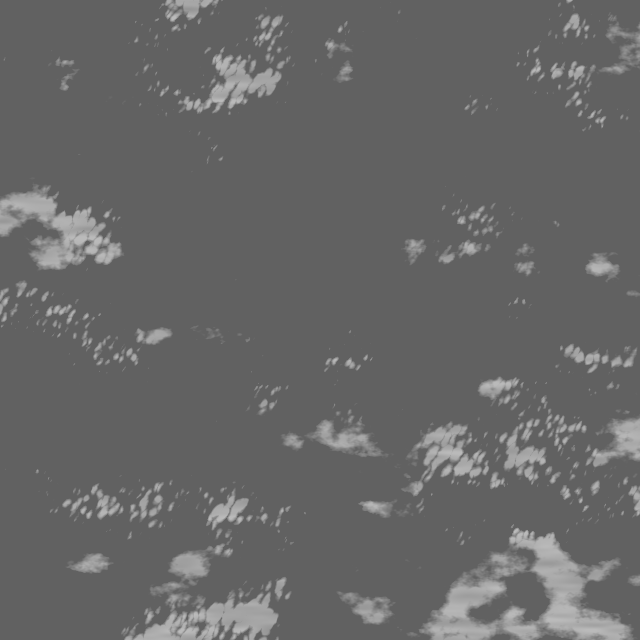
This texture is drawn by a Shadertoy shader. Its source:

```glsl
// Worn grey surface: pale, ragged flakes of peeled coating scattered in loose rows.
// Layered noise sets clusters and torn edges, slanted cells add feathered chips,
// and sideways-stretched noise smears the brightness inside each patch.

const float BASE_GREY = 0.38;
const float PALE_GREY = 0.73;
const float PEEL_LEVEL = 0.155;   // higher leaves fewer flakes
const float EDGE_WIDTH = 0.03;

float hash(vec2 p) {
    vec3 q = fract(p.xyx * 0.1031);
    q += dot(q, q.yzx + 33.33);
    return fract((q.x + q.y) * q.z);
}

float valueNoise(vec2 p) {
    vec2 cell = floor(p);
    vec2 f = fract(p);
    vec2 w = f * f * (3.0 - 2.0 * f);
    float low = mix(hash(cell), hash(cell + vec2(1, 0)), w.x);
    float high = mix(hash(cell + vec2(0, 1)), hash(cell + vec2(1, 1)), w.x);
    return mix(low, high, w.y);
}

// Layered noise, normalised to a mean of one half
float fbm(vec2 p, int octaves) {
    float sum = 0.0, total = 0.0, weight = 1.0;
    for (int i = 0; i < octaves; i++) {
        sum += weight * valueNoise(p);
        total += weight;
        weight *= 0.55;
        p = mat2(0.98, 0.2, -0.2, 0.98) * p * 2.03 + 17.3;
    }
    return sum / total;
}

// Distance to the nearest scattered cell centre
float cellular(vec2 p) {
    vec2 cell = floor(p);
    float nearest = 2.0;
    for (int y = -1; y <= 1; y++) {
        for (int x = -1; x <= 1; x++) {
            vec2 c = cell + vec2(x, y);
            vec2 centre = c + vec2(hash(c + 41.0), hash(c + 97.0));
            nearest = min(nearest, distance(p, centre));
        }
    }
    return nearest;
}

// Broad clusters in wavy rows, with a bare column near the middle
float clusters(vec2 uv) {
    vec2 warp = 0.02 * sin(uv.yx * vec2(23.0, 17.0) + vec2(1.0, 4.0));
    float rows = 0.03 * sin(uv.y * 29.0 + 1.5 * sin(uv.x * 5.0))
               + 0.02 * sin(uv.y * 53.0 + 2.0 * sin(uv.x * 7.0 + 1.0));
    float offset = (uv.x - 0.475 - 0.02 * sin(uv.y * 8.0)) / 0.04;
    float bareColumn = 0.2 * exp(-offset * offset);
    return fbm((uv + warp) * vec2(4.5, 7.0) + 5.7, 3) - 0.5 + rows - bareColumn;
}

// Small slanted chips, strong only in some zones
float feathers(vec2 uv) {
    vec2 slanted = vec2(uv.x - 0.45 * uv.y, uv.y + 0.15 * uv.x);
    slanted += 0.008 * (fbm(uv * 60.0 + 13.0, 2) - 0.5);
    float zone = smoothstep(0.35, 0.65, valueNoise(uv * vec2(7.0, 10.0) + 63.0));
    return zone * (0.45 - cellular(slanted * vec2(85.0, 42.0)));
}

void mainImage(out vec4 fragColor, in vec2 fragCoord) {
    vec2 uv = fragCoord / iResolution.xy;

    // Height of the peeled layer above its threshold
    float tornDetail = fbm(uv * vec2(17.0, 25.0) + 31.0, 5) - 0.5;
    float depth = clusters(uv) + 0.72 * tornDetail + 0.35 * feathers(uv) - PEEL_LEVEL;

    // Crisp outline, then brightness from depth and sideways smears
    float flake = smoothstep(0.0, EDGE_WIDTH, depth);
    float smear = fbm(uv * vec2(14.0, 75.0) + 71.0, 2) - 0.5;
    float tone = mix(0.1, 0.82, smoothstep(0.0, 0.14, depth)) + 0.55 * smear;

    float grey = mix(BASE_GREY, PALE_GREY, flake * clamp(tone, 0.0, 1.0));
    fragColor = vec4(vec3(grey), 1.0);
}
```
